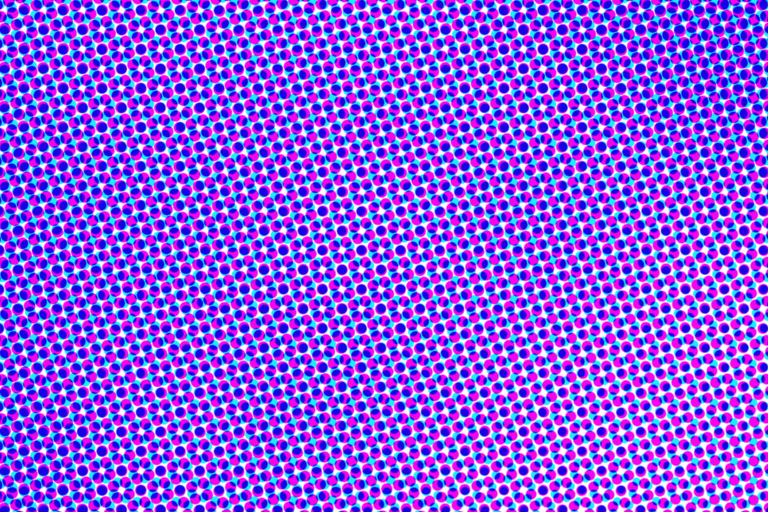
Write a Shadertoy shader that draws this pattern.

```glsl
// Two-ink halftone: cyan and magenta dot screens overprinted on white, forming rosettes.

mat2 rotation(float degrees) {
    float a = radians(degrees);
    return mat2(cos(a), sin(a), -sin(a), cos(a));
}

vec2 hash2(vec2 p) {
    vec3 q = fract(p.xyx * vec3(0.1031, 0.1030, 0.0973));
    q += dot(q, q.yzx + 33.33);
    return fract((q.xx + q.yz) * q.zy) * 2.0 - 1.0;
}

float gradientNoise(vec2 p) {
    vec2 i = floor(p), f = fract(p);
    vec2 u = f * f * f * (f * (f * 6.0 - 15.0) + 10.0);
    float a = dot(hash2(i), f);
    float b = dot(hash2(i + vec2(1, 0)), f - vec2(1, 0));
    float c = dot(hash2(i + vec2(0, 1)), f - vec2(0, 1));
    float d = dot(hash2(i + vec2(1, 1)), f - vec2(1, 1));
    return mix(mix(a, b, u.x), mix(c, d, u.x), u.y);
}

// Ink coverage of one screen; radius and toneSwing are fractions of the dot pitch.
float dotScreen(vec2 p, float degrees, float radius, float toneSwing) {
    const float pitch = 0.0241;
    mat2 turn = rotation(degrees);
    vec2 grid = (p * turn) / pitch;
    vec2 id = floor(grid + 0.5);
    vec2 centre = turn * id * pitch;

    // Heavier at the left and upper right, lighter at the lower right, plus wear per dot
    float tone = 0.5 * gradientNoise(centre * 2.3 + 7.0);
    tone += 0.8 * smoothstep(0.2, 0.8, -centre.x);
    tone += 0.8 * smoothstep(0.6, 1.2, centre.x + centre.y);
    tone -= 0.9 * smoothstep(0.2, 1.1, centre.x - centre.y);
    float size = radius + toneSwing * tone + 0.008 * hash2(id + degrees).x;

    vec2 offset = grid - id + 0.012 * hash2(id + 19.0);
    float ragged = 0.02 * gradientNoise(grid * 3.0);
    float soft = max(0.0022, 0.75 / iResolution.y) / pitch;
    return 1.0 - smoothstep(-soft, soft, length(offset) + ragged - size);
}

void mainImage(out vec4 fragColor, in vec2 fragCoord) {
    // Both screens share a dot at this pivot
    vec2 p = fragCoord / iResolution.y - vec2(0.668, 0.473);

    // Mirrored angles near the rational 18.43 and 71.57, so the rosettes slowly change
    float magenta = dotScreen(p, 17.9, 0.452, 0.03);
    float cyan = dotScreen(p, 72.1, 0.388, 0.06);

    // Inks multiply over the paper
    vec3 colour = vec3(1.0, 0.99, 1.0);
    colour *= mix(vec3(1), vec3(0.1, 0.94, 0.97), cyan);
    colour *= mix(vec3(1), vec3(0.96, 0.01, 0.92), magenta);
    fragColor = vec4(colour, 1.0);
}
```
